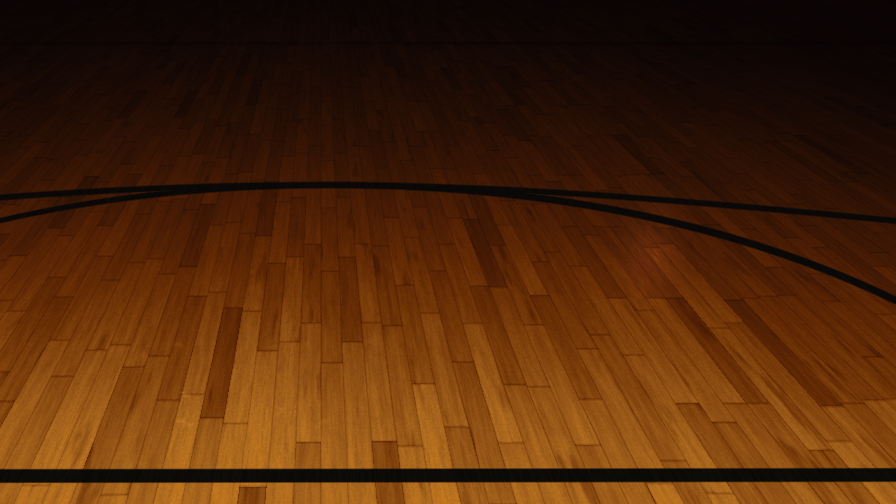
A Shadertoy shader for this texture:

```glsl
// Dim hardwood court floor in perspective, crossed by black painted lines.

float hash(vec2 p) {
    p = fract(p * vec2(0.1031, 0.1137));
    p += dot(p, p.yx + 33.33);
    return fract((p.x + p.y) * p.x * 17.3);
}

float noise(vec2 p) {
    vec2 i = floor(p), f = fract(p);
    f = f * f * (3.0 - 2.0 * f);
    return mix(mix(hash(i), hash(i + vec2(1, 0)), f.x),
               mix(hash(i + vec2(0, 1)), hash(i + vec2(1, 1)), f.x), f.y);
}

float fbm(vec2 p) {
    float sum = 0.0, gain = 0.5;
    for (int i = 0; i < 4; i++) {
        sum += gain * noise(p);
        p = p * 2.03 + 17.1;
        gain *= 0.5;
    }
    return sum / 0.9375;
}

// Coverage of a band around zero, with a softened edge
float band(float d, float halfWidth, float soft) {
    return 1.0 - smoothstep(halfWidth - soft, halfWidth + soft, abs(d));
}

// Warm wood colour for a brightness level
vec3 woodColor(float level) {
    float green = level * mix(0.38, 0.61, smoothstep(0.25, 0.7, level));
    return vec3(level, green, 0.017 + 0.1 * smoothstep(0.38, 0.7, level));
}

void mainImage(out vec4 fragColor, in vec2 fragCoord) {
    vec2 p = fragCoord / iResolution.y;
    vec2 uv = fragCoord / iResolution.xy;
    float px = 1.0 / iResolution.y;

    // Floor coordinates: boards converge above the top edge
    float drop = 1.29 - p.y;
    vec2 floorPos = vec2((p.x - 0.637) / drop, 1.0 / drop);
    float across = floorPos.x / 0.043 + 40.0;
    float board = floor(across);
    float along = floorPos.y * 4.6 + hash(vec2(board, 7.0)) * 9.0;
    vec2 plank = vec2(board, floor(along));

    // Board tone, grain and figure
    float tone = hash(plank + 3.7);
    float shade = 0.89 + 0.21 * tone;
    shade -= 0.13 * step(0.87, hash(plank + 51.3));
    vec2 offset = plank * vec2(3.1, 8.7);
    float grain = fbm(vec2(across * 5.0, floorPos.y * 13.0) + offset);
    float fine = noise(vec2(across * 16.0, floorPos.y * 55.0) + offset);
    float figure = fbm(vec2(across * 1.6, floorPos.y * 9.0) + offset);
    float vein = 1.0 - smoothstep(0.0, 0.1, abs(fract(figure * 5.0) - 0.5));
    shade += 0.22 * (grain - 0.5) + 0.06 * (fine - 0.5) - 0.06 * vein * tone;
    shade -= 0.18 * smoothstep(0.68, 0.82, figure);

    // Seams between boards and at their ends
    float seamDist = 0.5 - abs(fract(across) - 0.5);
    float endDist = 0.5 - abs(fract(along) - 0.5);
    float seamWidth = 0.025 + px / (drop * 0.043);
    float endWidth = 0.008 + 4.6 * px / (drop * drop);
    shade -= 0.13 * (1.0 - smoothstep(0.0, seamWidth, seamDist));
    shade -= 0.15 * (1.0 - smoothstep(0.0, endWidth, endDist));

    // Light falls off toward the far end and the sides
    float falloff = p.y + 0.35 * pow(uv.x - 0.38, 2.0) - 0.03;
    float light = mix(0.045, 0.69, smoothstep(1.05, -0.12, falloff));
    vec3 color = woodColor(light * shade);

    // Soft reflection and pale scuffs
    vec2 glare = (p - vec2(1.29, 0.49)) / vec2(0.05, 0.075);
    color += vec3(0.09, 0.045, 0.025) * exp(-dot(glare, glare)) * (0.6 + 0.8 * fine);
    float scuff = smoothstep(0.72, 0.85, fbm(p * vec2(22.0, 38.0) + 4.0));
    vec2 worn = (p - vec2(0.38, 0.22)) / vec2(0.32, 0.13);
    color += vec3(0.10, 0.08, 0.05) * scuff * exp(-dot(worn, worn));

    // Faint far line
    color *= 1.0 - 0.3 * band(p.y - 0.914, 0.003, 0.002 + px);

    // Two arcs meeting at the crest, and the straight near line
    float d = p.x - 0.66;
    float d2 = d * d;
    float outerY = 0.633 - 0.07 * d2 / (1.0 + 0.25 * d2) - 0.004 * d;
    float innerY = 0.633 - d2 * (0.151 + 0.026 * d2);
    float soft = 0.8 * px + 0.0006;
    float paint = band(p.y - outerY, 0.0059, soft);
    paint = max(paint, band(p.y - innerY, 0.0064 + 0.0016 * d, soft));
    paint = max(paint, band(p.y - 0.0555 - 0.0012 * p.x, 0.0135, soft));
    vec3 paintColor = vec3(0.032, 0.031, 0.027) + 0.018 * (fine - 0.5);
    color = mix(color, paintColor, paint * 0.97);

    // Fine sensor-like speckle
    color *= 0.97 + 0.06 * hash(floor(p * 288.0));
    fragColor = vec4(clamp(color, 0.0, 1.0), 1.0);
}
```
